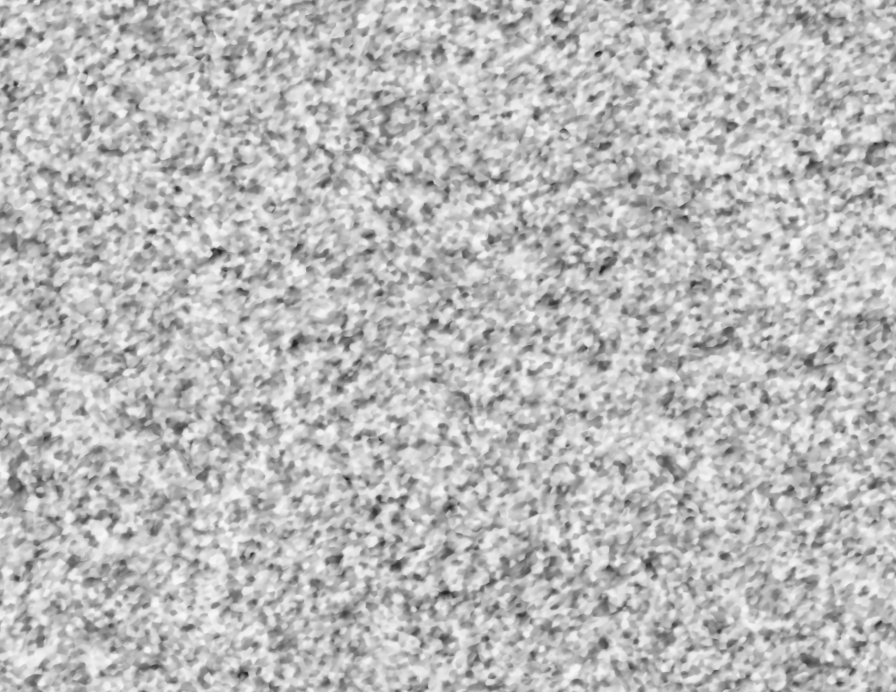
Give the GLSL for this texture, as a Shadertoy shader.

```glsl
// Pale grey rough granite: soft mineral grains, broken dark seams and small pits.

const float GRAIN_ANGLE = 0.5;
const float GRAIN_STRETCH = 1.18;
const float BASE_GREY = 0.764;

// Three random values per cell: offset in xy, tone in z.
vec3 hash3(vec2 cell) {
    vec3 q = fract(cell.xyx * vec3(0.1031, 0.1030, 0.0973));
    q += dot(q, q.yxz + 33.33);
    return fract((q.xxy + q.yzz) * q.zyx);
}

mat2 rotation(float angle) {
    float c = cos(angle), s = sin(angle);
    return mat2(c, -s, s, c);
}

// Layered sines bend the grain so that it does not run in straight rows.
vec2 bend(vec2 p, float amount) {
    vec2 wave = sin(p.yx * 17.0 + vec2(0.0, 2.0));
    wave += 0.5 * sin(p.yx * 41.0 + p * 13.0);
    return p + amount * wave;
}

// Cellular noise with blended cell tones, centred on zero.
float softCells(vec2 p, float sharpness) {
    vec2 home = floor(p);
    float total = 0.0, weightSum = 0.0;
    for (int y = -1; y <= 1; y++) {
        for (int x = -1; x <= 1; x++) {
            vec2 cell = home + vec2(x, y);
            vec3 h = hash3(cell);
            vec2 d = cell + h.xy - p;
            float weight = exp(-sharpness * dot(d, d));
            total += weight * h.z;
            weightSum += weight;
        }
    }
    return total / weightSum - 0.5;
}

// Soft lines along the borders between cells.
float seams(vec2 p, float width) {
    vec2 home = floor(p);
    float nearest = 4.0, second = 4.0;
    for (int y = -1; y <= 1; y++) {
        for (int x = -1; x <= 1; x++) {
            vec2 cell = home + vec2(x, y);
            float d = length(cell + hash3(cell).xy - p);
            second = min(second, max(nearest, d));
            nearest = min(nearest, d);
        }
    }
    return 1.0 - smoothstep(0.0, width, second - nearest);
}

// Sparse soft spots; share is the fraction of cells that hold one.
float pits(vec2 p, float share) {
    vec2 home = floor(p);
    float depth = 0.0;
    for (int y = -1; y <= 1; y++) {
        for (int x = -1; x <= 1; x++) {
            vec2 cell = home + vec2(x, y);
            vec3 h = hash3(cell + 71.0);
            float radius = mix(0.2, 0.5, fract(h.z * 57.0));
            float spot = 1.0 - smoothstep(0.0, radius, length(cell + h.xy - p));
            depth = max(depth, spot * step(h.z, share));
        }
    }
    return depth;
}

void mainImage(out vec4 fragColor, in vec2 fragCoord) {
    vec2 uv = fragCoord / iResolution.y;
    vec2 p = rotation(GRAIN_ANGLE) * bend(uv, 0.003) + 3.0;
    p.x /= GRAIN_STRETCH;

    // Grain layers from fine crystals to faint broad mottling
    float fine = softCells(p * 146.0, 4.5);
    float medium = softCells(p * 88.0 + 19.0, 4.5);
    float coarse = softCells(p * 34.0 + 43.0, 4.0);
    float mottle = softCells(p * 9.0 + 87.0, 4.0);
    float relief = 0.40 * fine + 0.29 * medium + 0.07 * coarse + 0.05 * mottle;

    // Highlights flatten while shadows deepen
    float grey = BASE_GREY + relief - 1.1 * relief * relief;

    // Seams between larger chips, broken up by the crystals
    vec2 ragged = p + 0.012 * vec2(medium, fine);
    float broken = smoothstep(0.1, -0.35, medium + 0.3 * coarse);
    grey -= 0.12 * seams(ragged * vec2(32.0, 38.0), 0.35) * broken;

    // Ragged pits and short slanted cracks
    float ink = 0.15 * pits(ragged * vec2(34.0, 50.0), 0.18);
    ink += 0.26 * pits(ragged * vec2(13.0, 38.0) + 11.0, 0.03);
    grey -= ink * (0.8 - 0.8 * fine - 0.8 * medium);

    fragColor = vec4(vec3(clamp(grey, 0.15, 0.97)), 1.0);
}
```
